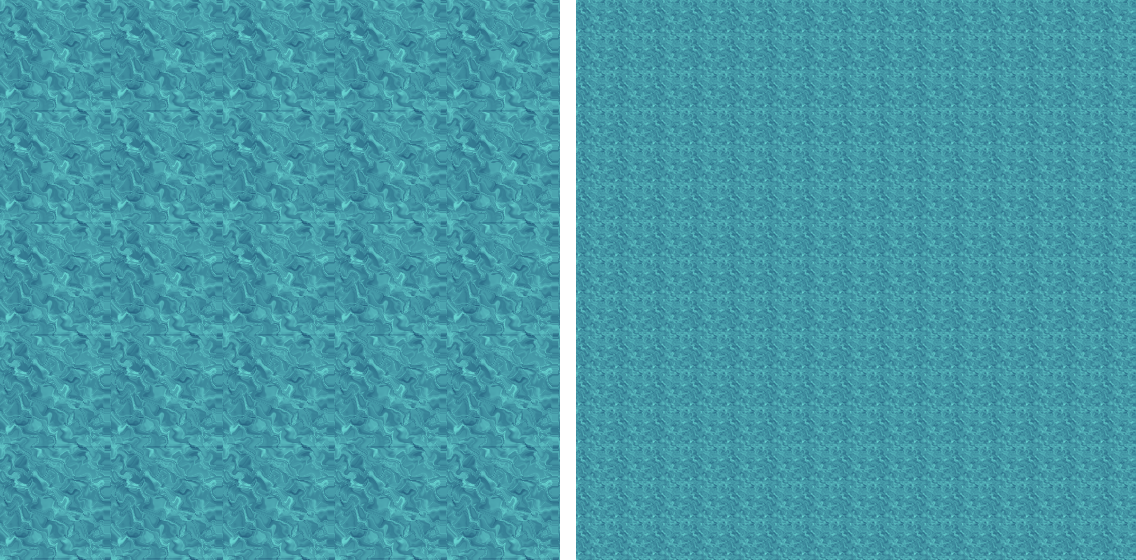
Left, the tile; right, the same tile 3 across and 3 down.
Write a three.js fragment shader that draws this texture.

```glsl
varying vec2 vUv;

float hash(vec2 p) {
  vec3 q = fract(vec3(p.xyx) * vec3(0.1031, 0.1030, 0.0973));
  q += dot(q, q.yzx + 33.33);
  return fract((q.x + q.y) * q.z);
}

// Value noise that wraps after a whole number of cells
float noise(vec2 p, vec2 cells, float seed) {
  p *= cells;
  vec2 i = floor(p);
  vec2 f = p - i;
  f = f * f * f * (f * (f * 6.0 - 15.0) + 10.0);
  vec2 a = mod(i, cells) + seed;
  vec2 b = mod(i + 1.0, cells) + seed;
  return mix(mix(hash(a), hash(vec2(b.x, a.y)), f.x),
             mix(hash(vec2(a.x, b.y)), hash(b), f.x), f.y);
}

vec2 swirl(vec2 p, float cells, float seed) {
  return vec2(noise(p, vec2(cells), seed), noise(p, vec2(cells), seed + 41.0)) - 0.5;
}

// Marbled water: folded noise with thin pale filaments
float marble(vec2 p) {
  float patches = noise(p, vec2(5.0), 7.0);
  p += 0.095 * swirl(p, 13.0, 13.0);
  p += 0.055 * swirl(p, 21.0, 29.0);
  p += 0.018 * swirl(p, 38.0, 53.0);

  // The whole-number shear leans the flow down to the right
  vec2 flow = vec2(p.x + p.y, p.y);
  float broad = noise(flow, vec2(17.0, 11.0), 71.0);
  float fine = noise(flow, vec2(33.0, 22.0), 97.0);
  float fold = noise(flow, vec2(16.0, 13.0), 113.0);
  float filament = pow(1.0 - abs(2.0 * fold - 1.0), 5.0);

  float tone = 0.50 + 0.46 * (broad - 0.5) + 0.36 * (fine - 0.5);
  tone += 0.09 * (patches - 0.5) + 0.27 * (filament - 0.22);
  return tone + 0.06 * sin(18.0 * (broad + 0.5 * fold));
}

void main() {
  vec2 cell = fract(vUv * 5.0);

  // Smeared strips along the right and lower border of each repeat
  vec2 p = cell;
  if (cell.x > 0.935) p.x = 0.935 + 0.065 * smoothstep(0.98, 1.0, cell.x);
  if (cell.y < 0.022) p.y = 0.022 * smoothstep(0.0, 0.01, cell.y);
  float tone = marble(p);

  // Deep pool near the lower left
  vec2 pool = cell - vec2(0.17, 0.20);
  tone -= 0.16 * exp(-240.0 * dot(pool, pool));

  // Broken dark line and corner block on the lower border
  float line = smoothstep(0.0, 0.007, cell.y) * (1.0 - smoothstep(0.012, 0.02, cell.y));
  float dashes = smoothstep(0.26, 0.28, cell.x) * (1.0 - smoothstep(0.61, 0.63, cell.x));
  dashes += 0.7 * smoothstep(0.67, 0.69, cell.x) * (1.0 - smoothstep(0.98, 1.0, cell.x));
  tone -= 0.22 * line * dashes;
  float corner = smoothstep(0.93, 0.94, cell.x) * (1.0 - smoothstep(0.98, 1.0, cell.x));
  tone -= 0.25 * corner * (1.0 - smoothstep(0.022, 0.03, min(cell.y, 1.0 - cell.y)));

  vec3 deepTeal = vec3(0.14, 0.38, 0.50);
  vec3 paleAqua = vec3(0.40, 0.82, 0.81);
  gl_FragColor = vec4(mix(deepTeal, paleAqua, clamp(tone, 0.0, 1.0)), 1.0);
}
```
